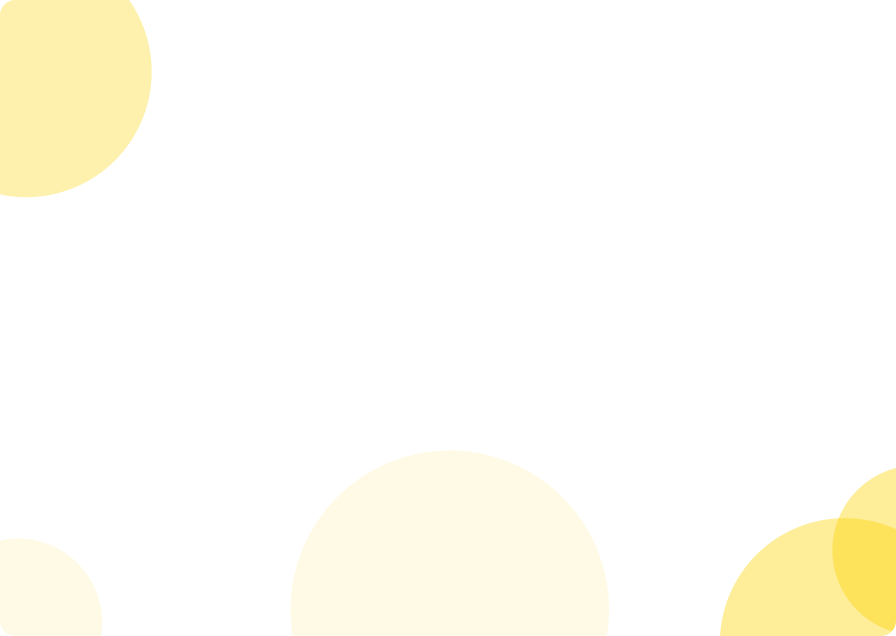
Reproduce this background procedurally as a WebGL 1 fragment shader.

```glsl
precision highp float;
// Translucent golden discs resting on the edges of a white, round-cornered card.

uniform vec2 u_resolution;

#define PAPER vec3(1.0)
#define GOLD vec3(0.99, 0.822, 0.0)
#define FAINT 0.10
#define MEDIUM 0.32
#define STRONG 0.40
#define CORNER_RADIUS 0.017

// Coverage of a shape from its signed distance, softened over one pixel.
float coverage(float dist) {
    return clamp(0.5 - dist * u_resolution.x, 0.0, 1.0);
}

float disc(vec2 p, vec2 center, float radius) {
    return coverage(length(p - center) - radius);
}

float roundedBox(vec2 p, vec2 halfSize, float radius) {
    vec2 q = abs(p) - halfSize + radius;
    return length(max(q, 0.0)) + min(max(q.x, q.y), 0.0) - radius;
}

vec3 tint(vec3 base, float amount) {
    return mix(base, GOLD, amount);
}

void main() {
    // Canvas units: the width is 1.
    vec2 p = gl_FragCoord.xy / u_resolution.x;
    vec2 size = vec2(1.0, u_resolution.y / u_resolution.x);
    vec3 color = PAPER;

    // Top left disc, hung from the upper edge
    color = tint(color, MEDIUM * disc(p, vec2(0.0293, size.y - 0.0801), 0.140));

    // Pale discs along the lower edge
    color = tint(color, FAINT * disc(p, vec2(0.0202, 0.0150), 0.0938));
    color = tint(color, FAINT * disc(p, vec2(0.5020, 0.0293), 0.1777));

    // Overlapping pair at the lower right
    color = tint(color, STRONG * disc(p, vec2(0.9427, -0.0078), 0.1393));
    color = tint(color, STRONG * disc(p, vec2(1.0238, 0.0957), 0.0948));

    // Rounded card corners
    float card = coverage(roundedBox(p - 0.5 * size, 0.5 * size, CORNER_RADIUS));
    gl_FragColor = vec4(mix(PAPER, color, card), 1.0);
}
```
